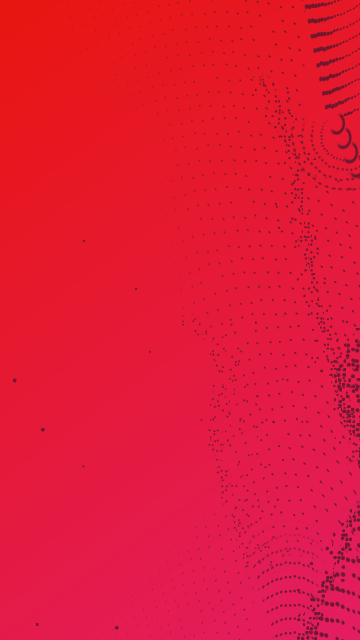
This background is drawn by a Shadertoy shader. Its source:

```glsl
const vec3 SCARLET = vec3(0.91, 0.085, 0.06);
const vec3 MAGENTA = vec3(0.89, 0.115, 0.39);
const vec3 INK = vec3(0.36, 0.09, 0.17);

float hash(vec2 p) {
    vec3 q = fract(p.xyx * vec3(0.1031, 0.1030, 0.0973));
    q += dot(q, q.yzx + 33.33);
    return fract((q.x + q.y) * q.z);
}

float cover(float dist, float soft) {
    return clamp(0.5 - dist / soft, 0.0, 1.0);
}

// One dot per cell; density is the chance that a cell is filled
float dots(vec2 q, vec2 pitch, float radius, float jitter, float density, float soft) {
    vec2 cell = floor(q / pitch);
    vec2 shift = vec2(hash(cell), hash(cell + 71.0)) - 0.5;
    vec2 d = (fract(q / pitch) - 0.5 - jitter * shift) * pitch;
    return cover(length(d) - radius, soft) * step(hash(cell + 19.0), density);
}

// Smooth x position along a chain of knots sorted by rising y
float track(float y, vec2 knots[7]) {
    float x = knots[0].x;
    for (int i = 1; i < 7; i++)
        x = mix(x, knots[i].x, smoothstep(knots[i - 1].y, knots[i].y, y));
    return x;
}

// Soft window that opens at a and closes at b
float band(float v, float a, float b, float fade) {
    return smoothstep(a - fade, a + fade, v) * (1.0 - smoothstep(b - fade, b + fade, v));
}

// Wide dot lattice whose rows arch more strongly towards the bottom
float lattice(vec2 p, float soft) {
    float edge = track(p.y, vec2[7](vec2(0.22, 0.0), vec2(0.45, 0.28), vec2(0.59, 0.38),
        vec2(0.58, 0.8), vec2(0.48, 0.92), vec2(0.42, 1.35), vec2(0.08, 1.75)));
    float arch = mix(2.8, 0.7, smoothstep(0.3, 1.0, p.y));
    float x = p.x - 0.8;
    vec2 q = vec2(p.x + 0.2 * p.y, p.y + arch * x * x + 0.25 * x * smoothstep(0.8, 1.4, p.y));
    float strength = smoothstep(edge - 0.04, edge + 0.1, p.x) * mix(0.3, 0.85, smoothstep(0.35, 0.85, p.x));
    return strength * dots(q, vec2(0.031, 0.037), mix(0.0018, 0.003, p.x), 0.25, 0.95, soft);
}

// Closely beaded arches at the bottom
float arches(vec2 p, float soft) {
    float x = p.x - 0.81;
    vec2 q = vec2(p.x, p.y + 4.5 * x * x);
    float window = smoothstep(0.0, 0.015, p.x - 0.755 + 0.3 * p.y) * (1.0 - smoothstep(0.86, 0.9, p.x));
    return window * (1.0 - smoothstep(0.16, 0.36, p.y))
        * dots(q, vec2(0.0125, 0.039), 0.0034, 0.1, 1.0, soft);
}

// Random grains clustered along folds of the surface
float folds(vec2 p, float soft) {
    float inner = p.x - track(p.y, vec2[7](vec2(0.69, 0.18), vec2(0.66, 0.3), vec2(0.62, 0.42),
        vec2(0.585, 0.56), vec2(0.605, 0.76), vec2(0.58, 0.82), vec2(0.5, 0.89)));
    float outer = p.x - track(p.y, vec2[7](vec2(0.99, 0.5), vec2(0.94, 0.74), vec2(0.885, 0.93),
        vec2(0.855, 1.08), vec2(0.83, 1.28), vec2(0.79, 1.44), vec2(0.73, 1.56)));
    float innerDensity = exp(-max(inner, 0.0) * 20.0) * smoothstep(-0.012, 0.0, inner);
    float outerDensity = exp(-abs(outer) * 70.0);
    float a = dots(p, vec2(0.012, 0.014), 0.0026, 0.7, 0.65 * innerDensity, soft) * band(p.y, 0.2, 0.9, 0.02);
    float b = dots(p + 3.0, vec2(0.009, 0.012), 0.0031, 0.6, 0.75 * outerDensity, soft) * band(p.y, 0.5, 1.56, 0.02);
    return max(a * 0.75, b * 0.85);
}

// Heavy grains hugging the right border
float clump(vec2 p, float soft) {
    float left = mix(0.995, 0.93, band(p.y, 0.6, 0.82, 0.09));
    float density = smoothstep(left - 0.01, left + 0.015, p.x) * band(p.y, 0.47, 0.88, 0.03);
    return dots(p + 7.0, vec2(0.0125, 0.014), 0.0055, 0.6, 0.65 * density, soft);
}

// Diagonal seam in the lower corner with beaded rows behind it
float seam(vec2 p, float soft) {
    float side = p.x - (0.845 + 0.41 * p.y);
    float window = 1.0 - smoothstep(0.36, 0.4, p.y);
    float grains = dots(p, vec2(0.011, 0.013), 0.005, 0.6, 0.85 * exp(-abs(side) * 55.0), soft);
    vec2 q = vec2(p.x, p.y + 2.0 * side * side);
    float radius = mix(0.006, 0.0035, smoothstep(0.03, 0.13, side));
    float rows = dots(q, vec2(0.015, 0.041), radius, 0.15, 0.9, soft) * smoothstep(0.0, 0.015, side);
    return window * max(grains, rows);
}

// Stacked beaded strokes in the upper corner, thinning to the right
float strokes(vec2 p, float soft) {
    float x = p.x - 0.847;
    float row = (1.78 - p.y + 2.0 * x * x) / 0.041;
    float along = x - 0.008 * floor(row);
    float radius = mix(0.0062, 0.0025, smoothstep(0.02, 0.1, along));
    return dots(vec2(along, row * 0.041), vec2(0.0088, 0.041), radius, 0.1, 1.0, soft)
        * smoothstep(-0.002, 0.002, along) * step(1.455, p.y);
}

// Hooked curls enclosed by dotted rings
float curls(vec2 p, float soft) {
    float ink = 0.0;
    for (int i = 0; i < 4; i++) {
        vec2 d = p - vec2(0.935 + 0.018 * float(i), 1.435 - 0.04 * float(i));
        float ring = cover(abs(length(d * vec2(1.0, 0.75)) - 0.02) - 0.0035, soft);
        ink = max(ink, ring * smoothstep(-0.012, 0.006, d.x - 0.5 * d.y));
    }
    vec2 d = p - vec2(0.96, 1.4);
    float r = length(d);
    vec2 polar = vec2(atan(d.y, d.x) * 0.09, r);
    float rings = dots(polar, vec2(0.012, 0.027), 0.0032, 0.15, 1.0, soft);
    return max(ink, 0.8 * rings * band(r, 0.05, 0.16, 0.01) * (1.0 - smoothstep(0.0, 0.06, d.y)));
}

void mainImage(out vec4 fragColor, in vec2 fragCoord) {
    vec2 uv = fragCoord / iResolution.xy;
    vec2 p = uv * vec2(1.0, 16.0 / 9.0);
    float soft = 1.2 / iResolution.x;

    // Diagonal wash
    vec3 color = mix(SCARLET, MAGENTA, 0.70 * (1.0 - uv.y) + 0.28 * uv.x);

    // Clear the lattice where denser beads replace it
    float busy = smoothstep(0.68, 0.72, p.x) * (1.0 - smoothstep(0.18, 0.32, p.y));
    busy = max(busy, smoothstep(0.83, 0.86, p.x) * smoothstep(1.25, 1.32, p.y));
    float ink = lattice(p, soft) * (1.0 - busy);
    ink = max(ink, max(arches(p, soft) * 0.85, folds(p, soft)));
    ink = max(ink, max(clump(p, soft), seam(p, soft)) * 0.85);
    ink = max(ink, max(strokes(p, soft), curls(p, soft)) * 0.85);

    fragColor = vec4(mix(color, INK, ink), 1.0);
}
```
